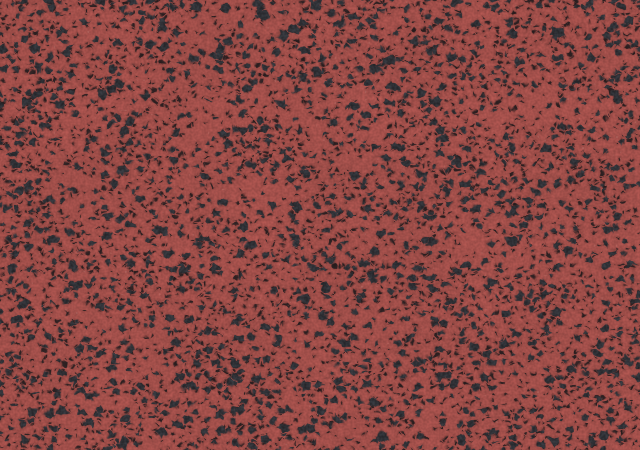
Reproduce this texture procedurally as a Shadertoy shader.

```glsl
// Red rubber granulate flooring sprinkled with dark slate chips.
// Chips are random polygons scattered in jittered cells, roughened by
// gradient noise and clumped by a slow noise; the red binder has fine grain.

const float TAU = 6.28319;
const vec3 RED_BINDER = vec3(0.638, 0.312, 0.292);
const vec3 SLATE_DARK = vec3(0.145, 0.145, 0.160);
const vec3 SLATE_LIGHT = vec3(0.225, 0.235, 0.260);
const vec3 PIT_BROWN = vec3(0.175, 0.125, 0.130);
const vec3 PALE_DUST = vec3(0.72, 0.47, 0.44);

// Two random values in 0..1 for an integer cell
vec2 hash2(vec2 cell) {
    uvec2 v = uvec2(ivec2(cell)) * 1664525u + 1013904223u;
    v.x += v.y * 1664525u;
    v.y += v.x * 1664525u;
    v ^= v >> 16u;
    v.x += v.y * 1664525u;
    v.y += v.x * 1664525u;
    v ^= v >> 16u;
    return vec2(v & 65535u) / 65535.0;
}

float cornerSlope(vec2 corner, vec2 offset) {
    float angle = TAU * hash2(corner).x;
    return dot(vec2(cos(angle), sin(angle)), offset);
}

// Gradient noise, roughly -0.7..0.7
float gradientNoise(vec2 p) {
    vec2 i = floor(p), f = p - i;
    vec2 u = f * f * f * (f * (f * 6.0 - 15.0) + 10.0);
    vec2 e = vec2(1.0, 0.0);
    float low = mix(cornerSlope(i, f), cornerSlope(i + e.xy, f - e.xy), u.x);
    float high = mix(cornerSlope(i + e.yx, f - e.yx),
                     cornerSlope(i + e.xx, f - e.xx), u.x);
    return mix(low, high, u.y);
}

// Signed distance to a random five-sided chip around the origin
float chipDistance(vec2 p, float radius, vec2 seed) {
    float d = -1e3;
    float turn = TAU * hash2(seed + 501.0).x;
    for (int side = 0; side < 5; side++) {
        vec2 rnd = hash2(seed * 5.0 + vec2(float(side), 907.0));
        float angle = turn + TAU * float(side) / 5.0 + 0.7 * (rnd.x - 0.5);
        float inset = radius * mix(0.5, 1.1, rnd.y);
        d = max(d, dot(p, vec2(cos(angle), sin(angle))) - inset);
    }
    return d;
}

// Distance to the nearest chip of a scattered layer, in canvas units
float chipLayer(vec2 p, float cells, vec2 radii, float density, float seed) {
    vec2 q = p * cells;
    vec2 home = floor(q);
    float nearest = 1.0;
    for (int y = -1; y <= 1; y++) {
        for (int x = -1; x <= 1; x++) {
            vec2 cell = home + vec2(float(x), float(y));
            vec2 key = cell + seed;
            vec2 pick = hash2(key + 211.0);
            vec2 centre = cell + hash2(key);
            float clump = 0.45 * gradientNoise(centre / cells * 9.0 + 31.0);
            if (pick.x < density + clump) {
                float radius = mix(radii.x, radii.y, pick.y * pick.y);
                nearest = min(nearest, chipDistance(q - centre, radius, key));
            }
        }
    }
    return nearest / cells;
}

// Small displacement that makes the outlines ragged
vec2 roughen(vec2 p, float frequency, float amount) {
    vec2 q = p * frequency;
    return p + amount * vec2(gradientNoise(q), gradientNoise(q + 73.0));
}

float coverage(float d, float softness) {
    return 1.0 - smoothstep(-softness, softness, d);
}

void mainImage(out vec4 fragColor, in vec2 fragCoord) {
    vec2 p = fragCoord / iResolution.y;
    float softness = max(0.0021, 0.7 / iResolution.y);

    // Ragged chips, slightly wider than tall
    vec2 rough = roughen(roughen(p, 58.0, 0.007), 125.0, 0.0045);
    rough *= vec2(0.88, 1.1);
    float chips = chipLayer(rough, 45.0, vec2(0.2, 0.52), 0.62, 1300.0);
    float pits = chipLayer(rough, 84.0, vec2(0.14, 0.42), 0.48, 2700.0);

    // Red binder: fine grain, faint broad tone, pale dust
    float fine = gradientNoise(p * 185.0 + 17.0);
    float medium = gradientNoise(p * 80.0 + 41.0);
    float broad = gradientNoise(p * 6.0 + 11.0);
    vec3 color = RED_BINDER * (1.0 + 0.13 * fine + 0.09 * medium + 0.04 * broad);
    float dust = smoothstep(0.42, 0.62, gradientNoise(p * 120.0 + 301.0));
    color = mix(color, PALE_DUST, 0.35 * dust);

    // Shaded rims around the chips
    float rim = 1.0 - smoothstep(0.0, 0.006, min(chips, pits));
    color *= 1.0 - 0.09 * rim;

    // Small dark pits below the larger slate chips
    color = mix(color, PIT_BROWN * (1.0 + 0.3 * medium), coverage(pits, softness));
    float tone = clamp(0.5 + 0.7 * fine + 0.6 * medium, 0.0, 1.0);
    vec3 slate = mix(SLATE_DARK, SLATE_LIGHT, tone);
    color = mix(color, slate, coverage(chips, softness));

    fragColor = vec4(color, 1.0);
}
```
